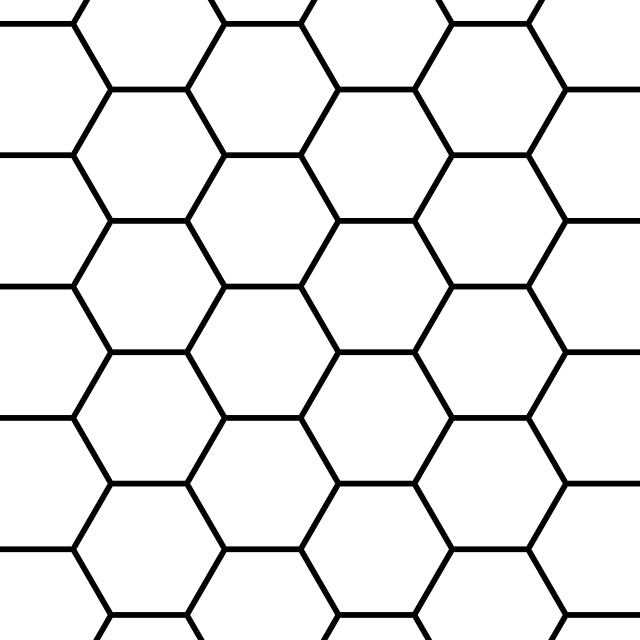
A Shadertoy shader for this pattern:

```glsl
const float SQRT3 = 1.7320508;
const float HEX_SIDE = 0.1185;
const float LINE_WIDTH = 0.009;
const vec2 HEX_ORIGIN = vec2(0.2327, 0.7575);
const vec3 PAPER = vec3(1.0);
const vec3 INK = vec3(0.0);

// Offset from the nearest centre of a flat-topped hexagonal lattice
vec2 hexOffset(vec2 p, float side) {
    vec2 period = side * vec2(3.0, SQRT3);
    vec2 halfPeriod = 0.5 * period;
    vec2 a = mod(p + halfPeriod, period) - halfPeriod;
    vec2 b = mod(p, period) - halfPeriod;
    return dot(a, a) < dot(b, b) ? a : b;
}

// Distance from a point inside a flat-topped hexagon to its border
float hexBorderDistance(vec2 offset, float side) {
    vec2 q = abs(offset);
    float reach = max(q.y, dot(q, 0.5 * vec2(SQRT3, 1.0)));
    return 0.5 * SQRT3 * side - reach;
}

// Antialiased coverage of a line centred on distance zero
float lineCoverage(float dist, float width, float pixel) {
    return clamp((0.5 * width - dist) / pixel + 0.5, 0.0, 1.0);
}

void mainImage(out vec4 fragColor, in vec2 fragCoord) {
    float pixel = 1.0 / iResolution.y;
    vec2 uv = fragCoord * pixel;

    vec2 offset = hexOffset(uv - HEX_ORIGIN, HEX_SIDE);
    float border = hexBorderDistance(offset, HEX_SIDE);
    float ink = lineCoverage(border, LINE_WIDTH, pixel);

    fragColor = vec4(mix(PAPER, INK, ink), 1.0);
}
```
